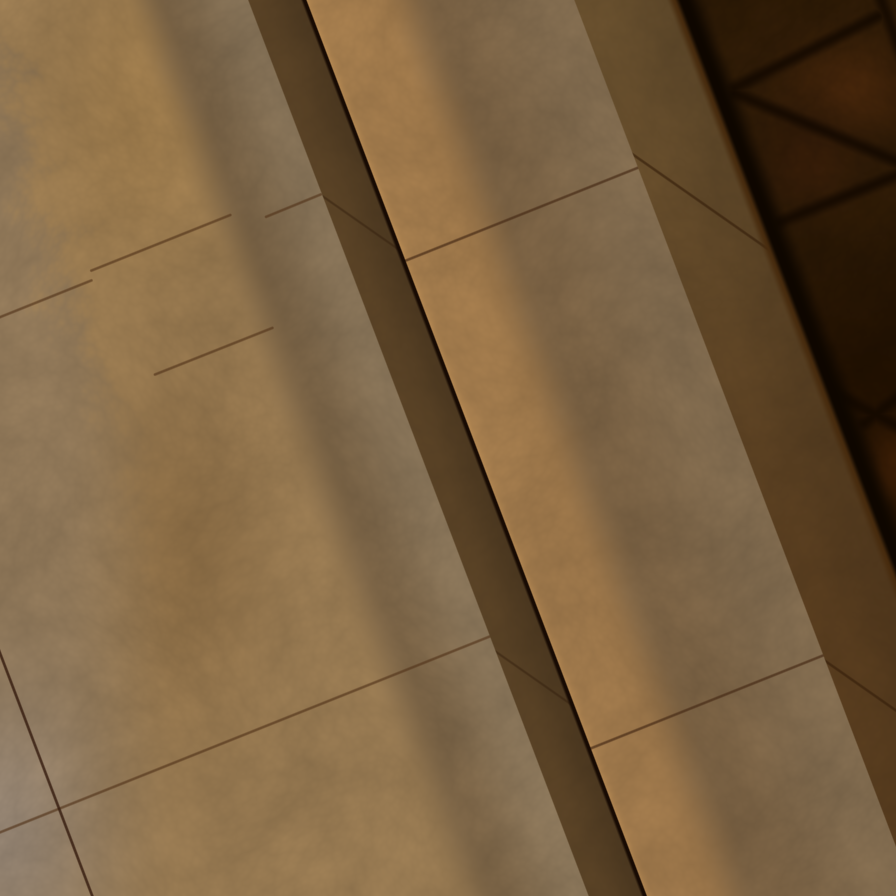
Write a Shadertoy shader that draws this texture.

```glsl
vec2 hash2(vec2 c) {
    return fract(sin(vec2(dot(c, vec2(127.1, 311.7)), dot(c, vec2(269.5, 183.3)))) * 4375.85);
}

// Distance to the nearest scattered cell point
float cellular(vec2 p) {
    vec2 cell = floor(p), f = fract(p);
    float nearest = 2.0;
    for (int y = -1; y <= 1; y++)
        for (int x = -1; x <= 1; x++) {
            vec2 o = vec2(x, y);
            vec2 d = o + hash2(cell + o) - f;
            nearest = min(nearest, dot(d, d));
        }
    return sqrt(nearest);
}

// Cloudy stone variation, centred near zero
float stone(vec2 p) {
    float sum = 0.0, amp = 0.3;
    p += 0.012 * sin(p.yx * 21.0 + sin(p * 13.0));
    for (int i = 0; i < 5; i++) {
        sum += amp * (0.5 - cellular(p * 8.0));
        p = mat2(1.6, 1.2, -1.2, 1.6) * p + 3.7;
        amp *= 0.75;
    }
    return sum;
}

float segment(vec2 p, vec2 a, vec2 b) {
    vec2 d = b - a;
    return length(p - a - d * clamp(dot(p - a, d) / dot(d, d), 0.0, 1.0));
}

float blob(vec2 p, vec2 centre, vec2 size) {
    vec2 d = (p - centre) / size;
    return exp(-dot(d, d));
}

float repeatLine(float x, float offset, float period) {
    return abs(mod(x - offset + 0.5 * period, period) - 0.5 * period);
}

float stroke(float d, float halfWidth, float soft) {
    return 1.0 - smoothstep(halfWidth - soft, halfWidth + soft, d);
}

// Wide lower step with offset tile joints
vec3 lowerStep(vec2 p, float u, float w, float n, float aa) {
    vec3 lit = mix(vec3(0.585, 0.47, 0.315), vec3(0.60, 0.47, 0.29), blob(p, vec2(0.16, 0.12), vec2(0.12, 0.2)));
    lit = mix(lit, vec3(0.525, 0.405, 0.25), 0.75 * blob(p, vec2(0.20, 0.62), vec2(0.10, 0.2)));
    float grey = 1.0 - smoothstep(-0.08, 0.0, u + 0.2 * n);
    lit = mix(lit, vec3(0.55, 0.46, 0.345), 0.85 * grey * (1.0 - smoothstep(0.06, 0.2, p.x)));
    lit = mix(lit, vec3(0.58, 0.52, 0.46), 0.85 * blob(p, vec2(0.0, 0.93), vec2(0.09, 0.15)));
    vec3 shade = mix(vec3(0.475, 0.385, 0.27), vec3(0.54, 0.46, 0.35), smoothstep(0.17, 0.275, u));
    shade *= 0.94 + 0.06 * p.y;
    vec3 col = mix(lit, shade, smoothstep(0.13, 0.185, u + 0.015 * (p.y - 0.4) + 0.03 * n));
    col *= 1.0 + 0.26 * n;

    float joint = min(segment(p, vec2(-0.02, 0.362), vec2(0.102, 0.313)),
                      segment(p, vec2(0.102, 0.302), vec2(0.257, 0.240)));
    joint = min(joint, segment(p, vec2(0.297, 0.242), vec2(0.358, 0.217)));
    joint = min(joint, segment(p, vec2(0.173, 0.418), vec2(0.304, 0.366)));
    joint = min(joint, abs(w - 0.929) / 1.077);
    col = mix(col, vec3(0.32, 0.20, 0.10), 0.65 * stroke(joint, 0.0014, aa));
    return mix(col, vec3(0.20, 0.10, 0.05), 0.8 * stroke(abs(u + 0.277), 0.0016, aa));
}

// Narrow upper step, lit along its left side
vec3 upperStep(vec2 p, float u, float w, float n, float aa) {
    vec3 lit = mix(vec3(0.62, 0.47, 0.29), vec3(0.60, 0.455, 0.285), p.y);
    vec3 shade = mix(vec3(0.465, 0.37, 0.255), vec3(0.50, 0.415, 0.305), smoothstep(0.46, 0.64, u));
    vec3 col = mix(lit, shade, smoothstep(0.415, 0.48, u + 0.017 * (p.y - 0.4) + 0.03 * n));
    col *= 1.0 + 0.26 * n;
    col += vec3(0.09, 0.065, 0.03) * exp(-max(u - 0.342, 0.0) / 0.004);
    float joint = repeatLine(w, 0.472, 0.627) / 1.077;
    return mix(col, vec3(0.27, 0.16, 0.08), 0.68 * stroke(joint, 0.0014, aa));
}

// Dim paving beyond the steps
vec3 darkPaving(vec2 p, float u, float n) {
    vec3 col = mix(vec3(0.165, 0.095, 0.02), vec3(0.12, 0.06, 0.004), smoothstep(0.2, 0.45, p.y));
    col = mix(col, vec3(0.27, 0.145, 0.04), blob(p, vec2(0.95, 0.10), vec2(0.075, 0.05)));
    col = mix(col, vec3(0.21, 0.11, 0.03), blob(p, vec2(0.90, 0.18), vec2(0.05, 0.05)));
    col = mix(col, vec3(0.22, 0.11, 0.02), blob(p, vec2(1.0, 0.52), vec2(0.035, 0.045)));
    col *= 1.0 + 0.5 * n;
    float gap = min(segment(p, vec2(0.82, 0.104), vec2(1.02, 0.188)),
                    segment(p, vec2(0.82, 0.098), vec2(0.98, 0.018)));
    gap = min(gap, segment(p, vec2(0.87, 0.248), vec2(1.02, 0.188)));
    gap = min(gap, segment(p, vec2(0.93, 0.438), vec2(1.02, 0.485)));
    gap = min(gap, segment(p, vec2(0.965, 0.472), vec2(1.02, 0.43)));
    gap = min(gap, segment(p, vec2(0.976, -0.02), vec2(1.01, 0.07)));
    col = mix(col, vec3(0.07, 0.03, 0.0), 0.8 * stroke(gap, 0.006, 0.006));
    return mix(vec3(0.055, 0.025, 0.0), col, smoothstep(0.765, 0.79, u));
}

void mainImage(out vec4 fragColor, in vec2 fragCoord) {
    // Downward y; u runs across the steps, w along them
    vec2 p = vec2(fragCoord.x, iResolution.y - fragCoord.y) / iResolution.y;
    float aa = 1.0 / iResolution.y;
    float u = p.x - 0.38 * p.y, w = p.y + 0.4 * p.x, slant = p.y - 0.7 * p.x;
    float n = stone(p) - 0.05;

    vec3 col = lowerStep(p, u, w, n, aa);

    // First riser with its black contact line
    vec3 riser = vec3(0.345, 0.255, 0.145) * (1.0 + 0.18 * n);
    riser *= 1.0 - 0.15 * smoothstep(0.285, 0.34, u);
    riser = mix(riser, vec3(0.20, 0.12, 0.05), 0.5 * stroke(repeatLine(slant, -0.033, 0.373) / 1.22, 0.0012, aa));
    riser = mix(riser, vec3(0.09, 0.04, 0.01), smoothstep(0.335, 0.339, u));
    col = mix(col, riser, smoothstep(-aa, aa, u - 0.277));

    col = mix(col, upperStep(p, u, w, n, aa), smoothstep(-aa, aa, u - 0.342));

    // Second riser, fading towards the dark paving
    vec3 outer = mix(vec3(0.40, 0.305, 0.175), vec3(0.335, 0.23, 0.115), smoothstep(0.0, 0.75, p.y));
    outer *= (1.0 + 0.2 * n) * (1.0 - 0.1 * smoothstep(0.66, 0.74, u));
    outer = mix(outer, vec3(0.21, 0.12, 0.04), 0.65 * stroke(repeatLine(slant, -0.322, 0.415) / 1.22, 0.0014, aa));
    outer = mix(outer, vec3(0.28, 0.17, 0.055), smoothstep(0.743, 0.753, u));
    col = mix(col, outer, smoothstep(-aa, aa, u - 0.641));

    col = mix(col, darkPaving(p, u, n), smoothstep(-0.004, 0.004, u - 0.756));
    fragColor = vec4(clamp(col, 0.0, 1.0), 1.0);
}
```
